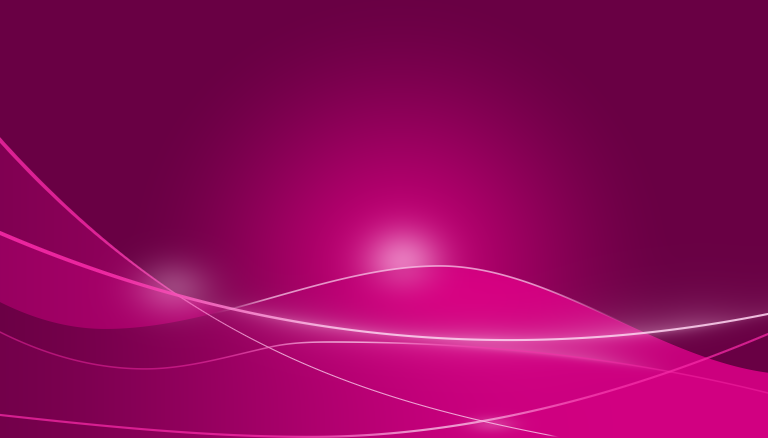
Reproduce this background procedurally as a WebGL 2 fragment shader.

```glsl
#version 300 es
precision highp float;
// Magenta backdrop: a radial glow behind translucent waves and thin light trails.
// Each wave is a chain of cubic Hermite spans giving a height for every x;
// fills compare against that height, trails and halos use the distance to it.
uniform vec2 u_resolution;
out vec4 fragColor;

const float CANVAS_HEIGHT = 0.5703; // the canvas is 1 wide
const vec3 WINE = vec3(0.41, 0.0, 0.265);
const vec3 MAGENTA = vec3(0.77, 0.0, 0.48);
const vec3 HOT_PINK = vec3(0.86, 0.0, 0.515);
const vec3 NEON = vec3(0.96, 0.16, 0.65);
const vec3 PALE = vec3(0.98, 0.80, 0.92);

// Height at x of the span from a to b, with slopes at both ends.
float span(float x, vec2 a, vec2 b, float slopeA, float slopeB) {
  float w = b.x - a.x;
  float t = (x - a.x) / w;
  float s = 1.0 - t;
  return mix(a.y, b.y, t * t * (3.0 - 2.0 * t)) + w * t * s * (slopeA * s - slopeB * t);
}

float fallingTrail(float x) {
  return span(x, vec2(0.0, 0.388), vec2(0.729, 0.001), -1.107, -0.19);
}

float sweepTrail(float x) {
  return span(x, vec2(0.0, 0.267), vec2(1.0, 0.1615), -0.428, 0.2);
}

float hillWave(float x) {
  vec2 dip = vec2(0.137, 0.142), crest = vec2(0.573, 0.224);
  if (x < dip.x) return span(x, vec2(0.0, 0.177), dip, -0.5, 0.0);
  if (x < crest.x) return span(x, dip, crest, 0.0, 0.0);
  return span(x, crest, vec2(1.0, 0.085), 0.0, -0.13);
}

float lowWave(float x) {
  vec2 dip = vec2(0.189, 0.09), knee = vec2(0.352, 0.1185), crest = vec2(0.43, 0.125);
  if (x < dip.x) return span(x, vec2(0.0, 0.138), dip, -0.5, 0.0);
  if (x < knee.x) return span(x, dip, knee, 0.0, 0.22);
  if (x < crest.x) return span(x, knee, crest, 0.22, 0.0);
  return span(x, crest, vec2(1.0, 0.0586), 0.0, -0.25);
}

float risingTrail(float x) {
  vec2 dip = vec2(0.404, 0.0015);
  if (x < dip.x) return span(x, vec2(0.0, 0.03), dip, -0.11, 0.0);
  return span(x, dip, vec2(1.0, 0.1354), 0.0, 0.42);
}

// Antialiased coverage of the region below a height.
float below(float y, float height, float px) {
  return clamp((height - y) / px + 0.5, 0.0, 1.0);
}

// Antialiased stroke along a height, thinned by its slope.
float stroke(float y, float height, float width, float px) {
  float slope = dFdx(height) / px;
  float d = abs(y - height) * inversesqrt(1.0 + slope * slope);
  return clamp((0.5 * width - d) / px + 0.5, 0.0, 1.0) * min(1.0, width / px);
}

float spot(vec2 p, vec2 centre, vec2 radius) {
  vec2 q = (p - centre) / radius;
  return exp(-dot(q, q));
}

// Soft light on both sides of a height, with separate reach up and down.
float halo(float d, float up, float down) {
  return exp(-abs(d) / (d > 0.0 ? up : down));
}

void main() {
  vec2 p = gl_FragCoord.xy / u_resolution * vec2(1.0, CANVAS_HEIGHT);
  float px = 1.0 / u_resolution.x;
  float x = p.x, y = p.y;
  float falling = fallingTrail(x), sweep = sweepTrail(x);
  float hill = hillWave(x), low = lowWave(x), rising = risingTrail(x);

  // Radial backdrop
  float r = length(p - vec2(0.52, 0.225)) / 0.37;
  vec3 col = mix(HOT_PINK, WINE, smoothstep(-0.25, 1.0, r));

  // Left veil and the glow over the crest
  float veil = below(y, max(falling, sweep), px) * (1.0 - smoothstep(0.25, 0.33, x));
  float lower = below(y, sweep, px);
  vec3 veilColor = mix(WINE, MAGENTA, 0.3 + 0.3 * lower + 1.2 * x);
  col = mix(col, veilColor, veil * 0.85);
  col = mix(col, PALE, 0.58 * spot(p, vec2(0.525, 0.23), vec2(0.05, 0.042)));

  // Body below the hill, lit under its crest
  vec3 body = mix(WINE, MAGENTA, smoothstep(-0.08, 0.72, x));
  body = mix(body, HOT_PINK, 0.8 * spot(p, vec2(0.6, 0.185), vec2(0.17, 0.07)));
  body = mix(body, PALE, 0.25 * spot(p, vec2(0.525, 0.22), vec2(0.045, 0.03)));
  body += vec3(0.03, 0.0, 0.02) * below(y, low, px);
  body = mix(body, HOT_PINK, 0.35 * below(y, rising, px) * smoothstep(0.5, 0.9, x));
  col = mix(col, body, below(y, hill, px));

  // Halos along the trails
  float middle = smoothstep(0.2, 0.42, x) * (1.0 - smoothstep(0.6, 0.85, x));
  col = mix(col, PALE, 0.36 * middle * halo(y - sweep, 0.012, 0.014));
  float right = smoothstep(0.65, 0.84, x) * (1.0 - 0.6 * smoothstep(0.88, 1.0, x));
  col = mix(col, PALE, 0.36 * right * halo(y - sweep, 0.022, 0.008));
  float beam = smoothstep(0.5, 0.68, x) * (1.0 - smoothstep(0.75, 0.9, x));
  col = mix(col, PALE, 0.28 * beam * halo(y - low, 0.018, 0.004));
  col = mix(col, PALE, 0.32 * spot(p, vec2(0.225, 0.195), vec2(0.05, 0.035)));
  col = mix(col, PALE, 0.25 * spot(p, vec2(0.64, 0.018), vec2(0.03, 0.01)));

  // Light trails
  float fade = 1.0 - smoothstep(0.71, 0.729, x);
  col = mix(col, mix(NEON, PALE, smoothstep(0.1, 0.4, x)),
    0.8 * fade * stroke(y, falling, mix(0.005, 0.0014, smoothstep(0.0, 0.3, x)), px));
  col = mix(col, mix(NEON, PALE, smoothstep(0.1, 0.5, x)),
    0.9 * stroke(y, sweep, mix(0.005, 0.0027, smoothstep(0.0, 0.5, x)), px));
  float crestFade = smoothstep(0.27, 0.36, x) * (1.0 - smoothstep(0.68, 0.84, x));
  col = mix(col, PALE, 0.72 * crestFade * stroke(y, hill, 0.0022, px));
  float lowLight = spot(vec2(x, 0.0), vec2(0.45, 0.0), vec2(0.12, 1.0));
  col = mix(col, mix(NEON, PALE, lowLight), (0.5 + 0.3 * lowLight) * stroke(y, low, 0.002, px));
  float riseLight = spot(vec2(x, 0.0), vec2(0.58, 0.0), vec2(0.14, 1.0));
  col = mix(col, mix(NEON, PALE, riseLight), 0.75 * stroke(y, rising, 0.0028, px));

  fragColor = vec4(col, 1.0);
}
```
